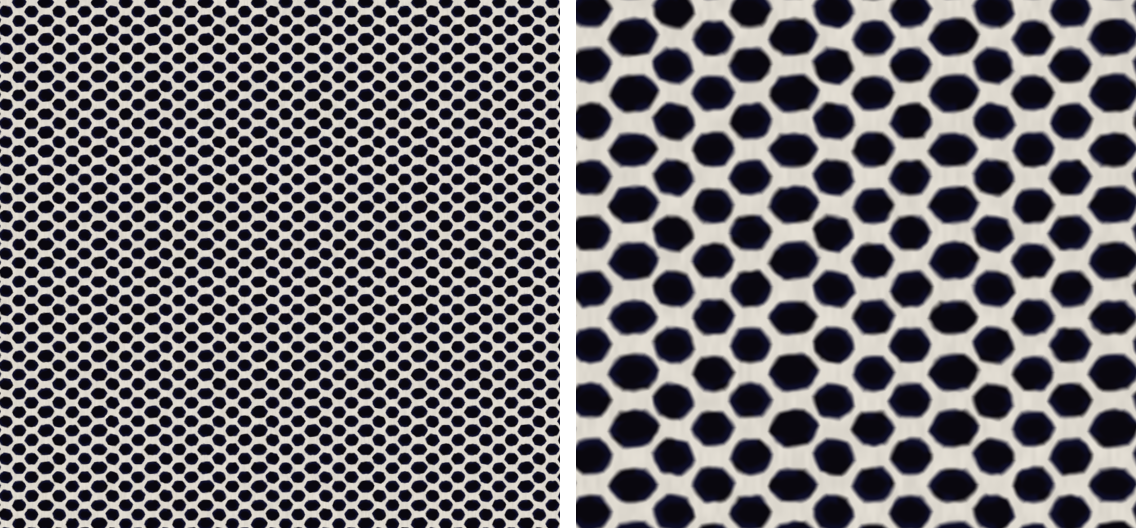
Left: the whole. Right: its middle third, enlarged.
A Shadertoy shader for this texture:

```glsl
// Pale knitted mesh with dark, soft, flat-topped holes on a staggered lattice.
// Two interleaved grids give the holes; every second column of the first grid
// is wider, and size, tilt and place vary in a block of 2 columns by 3 rows.

const float COLUMNS = 21.0;                 // hole pitches across the canvas
const float ROW_PITCH = 0.6986;             // row height in column pitches
const vec2 LATTICE_SHIFT = vec2(0.72, 0.22);
const float EDGE_SOFTNESS = 0.04;

const vec3 THREAD = vec3(0.885, 0.865, 0.825);
const vec3 HOLE = vec3(0.037, 0.028, 0.055);
const vec3 NAVY = vec3(0.05, 0.05, 0.15);

float hash(vec2 p) {
    vec3 q = fract(p.xyx * vec3(0.1031, 0.1030, 0.0973));
    q += dot(q, q.yzx + 33.33);
    return fract((q.x + q.y) * q.z);
}

float noise(vec2 p) {
    vec2 i = floor(p), f = fract(p);
    f = f * f * (3.0 - 2.0 * f);
    return mix(mix(hash(i), hash(i + vec2(1, 0)), f.x),
               mix(hash(i + vec2(0, 1)), hash(i + vec2(1, 1)), f.x), f.y);
}

vec2 rotate(vec2 v, float angle) {
    float c = cos(angle), s = sin(angle);
    return vec2(c * v.x + s * v.y, c * v.y - s * v.x);
}

// Approximate distance to a rounded hexagon with flat top and bottom
float roundedHex(vec2 v, vec2 radius) {
    vec2 n = abs(v / radius);
    float hex = max(n.y, n.x / 1.1 + 0.5 * n.y);
    float r = mix(length(n), hex, 0.5);
    return (r - 1.0) * length(n) / max(length(n / radius), 0.001);
}

// Distance to the nearest hole of one grid; stagger is 0.0 or 0.5
float holeGrid(vec2 lattice, float stagger) {
    vec2 cell = floor(lattice - stagger + 0.5);
    vec2 block = mod(cell, vec2(2.0, 3.0));
    float odd = block.x;
    float offset = step(0.25, stagger);
    float wide = odd * (1.0 - offset);
    float flatter = wide * step(abs(block.y - 1.0), 0.5);

    vec2 seed = block + 17.0 * offset + 3.0;
    vec2 jitter = vec2(hash(seed), hash(seed + 7.0)) - 0.5;
    vec2 v = lattice - stagger - cell;
    v.x += 0.035 * offset * (1.0 - odd);
    v = v * vec2(1.0, ROW_PITCH) - 0.018 * jitter;

    float tilt = mix(0.08, -0.2, odd * offset) + 0.12 * jitter.x;
    vec2 radius = mix(vec2(0.25, 0.218), vec2(0.295, 0.227), wide);
    radius += 0.012 * jitter.yx - vec2(0.0, 0.016 * flatter);
    return roundedHex(rotate(v, tilt), radius);
}

void mainImage(out vec4 fragColor, in vec2 fragCoord) {
    float pixel = COLUMNS / iResolution.x;
    vec2 p = fragCoord * pixel;
    vec2 lattice = p / vec2(1.0, ROW_PITCH) - LATTICE_SHIFT;

    // Holes with slightly frayed edges
    float d = min(holeGrid(lattice, 0.0), holeGrid(lattice, 0.5));
    d += 0.022 * (noise(p * 11.0) - 0.5);

    // Thread: fine vertical ribs and blotches
    float rib = noise(p * vec2(18.0, 6.0));
    float blotch = noise(p * 5.0 + 40.0);
    vec3 thread = THREAD * (1.0 - 0.05 * rib - 0.03 * blotch + 0.025);

    // Hole interior: navy tint, uneven along the rim
    float rim = smoothstep(-0.13, -0.04, d);
    float tint = rim * smoothstep(0.2, 0.6, noise(p * 6.0 + 80.0));
    vec3 hole = mix(HOLE, NAVY, tint);

    float blur = max(EDGE_SOFTNESS, 0.75 * pixel);
    vec3 color = mix(hole, thread, smoothstep(-blur, blur, d));
    fragColor = vec4(color, 1.0);
}
```
